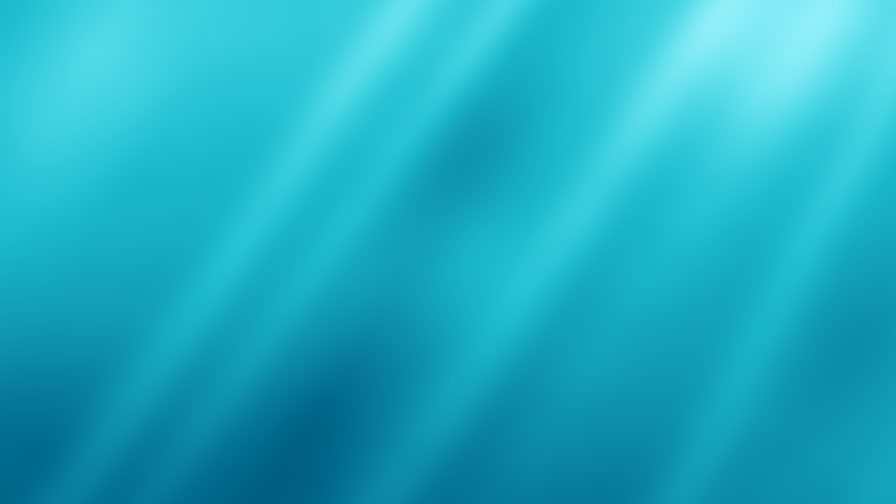
A WebGL 2 fragment shader for this background:

```glsl
#version 300 es
precision highp float;
// Sunlit water: slanted shafts of light falling through a turquoise sea.
// A vertical depth gradient is brightened by soft shafts and pools of light,
// dimmed by soft shadows, and the resulting level is mapped to colour.

uniform vec2 u_resolution;
out vec4 fragColor;

float hash(vec2 cell) {
    vec3 q = fract(cell.xyx * 0.1031);
    q += dot(q, q.yzx + 33.33);
    return fract((q.x + q.y) * q.z);
}

float noise(vec2 p) {
    vec2 cell = floor(p), f = fract(p);
    f = f * f * (3.0 - 2.0 * f);
    float low = mix(hash(cell), hash(cell + vec2(1, 0)), f.x);
    float high = mix(hash(cell + vec2(0, 1)), hash(cell + vec2(1, 1)), f.x);
    return mix(low, high, f.y);
}

// Coordinates across and along the main slant of the light
vec2 slanted(vec2 p) {
    vec2 along = normalize(vec2(0.68, 1.0));
    return vec2(p.x * along.y - p.y * along.x, dot(p, along));
}

// Endless soft line leaving the bottom edge at x = foot
float shaft(vec2 p, float foot, float slope, float width) {
    float d = (p.x - foot - slope * p.y) / (width * sqrt(1.0 + slope * slope));
    return exp(-d * d);
}

// Soft ellipse stretched along the slant; radii are across and along
float pool(vec2 p, vec2 center, vec2 radii) {
    vec2 d = slanted(p - center) / radii;
    return exp(-dot(d, d));
}

vec3 waterColor(float level) {
    float pale = max(level - 0.68, 0.0);
    float red = 0.32 * max(level - 0.4, 0.0) + 6.0 * pale * pale;
    return vec3(red, level, 0.55 + 0.82 * (level - 0.42));
}

void main() {
    vec2 p = gl_FragCoord.xy / u_resolution.y;

    // Depth gradient, lifted in the lower right
    float level = 0.40 + 0.28 * smoothstep(-0.1, 0.6, p.y);
    level += 0.11 * smoothstep(0.5, 1.0, p.y);
    level += 0.15 * smoothstep(0.8, 1.7, p.x) * (1.0 - smoothstep(0.0, 0.5, p.y));

    // Light shafts, left to right
    level += 0.090 * shaft(p, 0.127, 0.68, 0.055);
    level += 0.060 * shaft(p, 0.290, 0.72, 0.045);
    level += 0.110 * shaft(p, 0.755, 0.68, 0.070);
    level += 0.045 * shaft(p, 0.990, 0.71, 0.080);
    level += 0.085 * shaft(p, 1.342, 0.516, 0.055);

    // Pools of light
    level += 0.08 * pool(p, vec2(0.15, 0.78), vec2(0.14, 0.35));
    level += 0.12 * pool(p, vec2(1.56, 0.92), vec2(0.14, 0.30));
    level += 0.06 * pool(p, vec2(0.94, 0.47), vec2(0.09, 0.13));
    level += 0.07 * pool(p, vec2(1.78, 0.04), vec2(0.10, 0.16));

    // Shadows
    level -= 0.13 * pool(p, vec2(0.94, 0.70), vec2(0.10, 0.22));
    level -= 0.05 * pool(p, vec2(1.10, 0.97), vec2(0.08, 0.14));
    level -= 0.09 * pool(p, vec2(0.63, 0.18), vec2(0.09, 0.25));
    level -= 0.07 * pool(p, vec2(0.00, 1.00), vec2(0.10, 0.16));
    level -= 0.05 * pool(p, vec2(0.05, 0.16), vec2(0.14, 0.15));
    level -= 0.07 * pool(p, vec2(1.70, 0.32), vec2(0.09, 0.20));

    // Faint streaks and mottling
    level += 0.016 * (noise(slanted(p) * vec2(14.0, 3.0) + 20.0) - 0.5);
    level += 0.010 * (noise(p * 11.0) - 0.5);

    fragColor = vec4(clamp(waterColor(level), 0.0, 1.0), 1.0);
}
```
